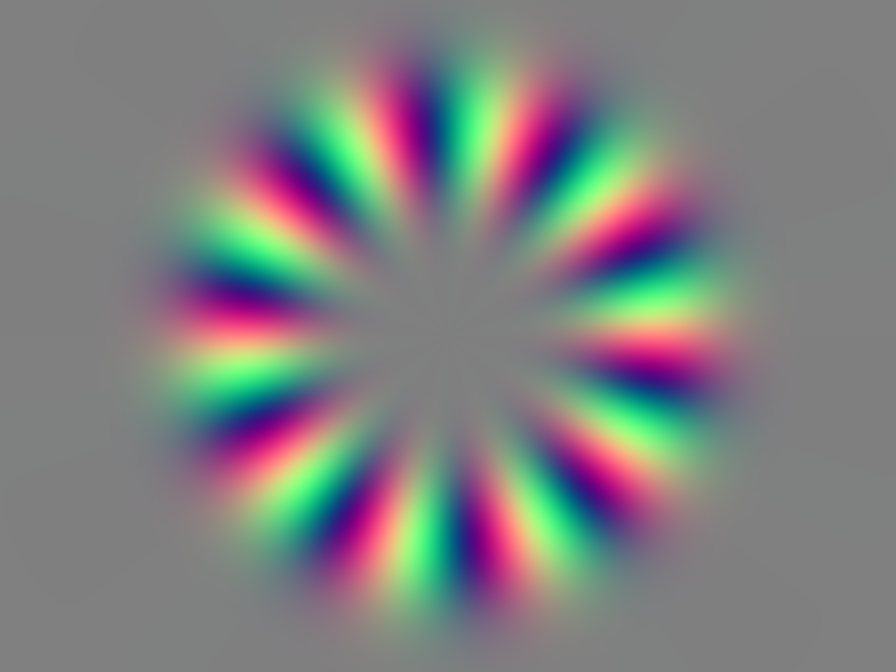
Reproduce this background procedurally as a Shadertoy shader.

```glsl
// Draws a soft ring of ten red-green colour waves on a mid-grey ground.

const float RING_RADIUS = 0.309;  // in canvas heights
const float RING_WIDTH = 0.098;
const float WAVE_COUNT = 10.0;
const vec3 GROUND = vec3(0.5);

// Bell-shaped strength around a circle of the given radius
float ringGlow(float dist, float radius, float width) {
    float offset = (dist - radius) / width;
    return exp(-offset * offset);
}

// Red and green swing a quarter turn apart; blue stays level
vec3 angularWave(float angle, float count) {
    float phase = count * angle;
    return vec3(cos(phase), sin(phase), 0.0);
}

void mainImage(out vec4 fragColor, in vec2 fragCoord) {
    // Centred coordinates, one unit per canvas height
    vec2 p = (fragCoord - 0.5 * iResolution.xy) / iResolution.y;

    // Waves fade away on both sides of the ring
    float strength = ringGlow(length(p), RING_RADIUS, RING_WIDTH);
    vec3 wave = angularWave(atan(p.y, p.x), WAVE_COUNT);

    fragColor = vec4(GROUND + 0.5 * strength * wave, 1.0);
}
```
